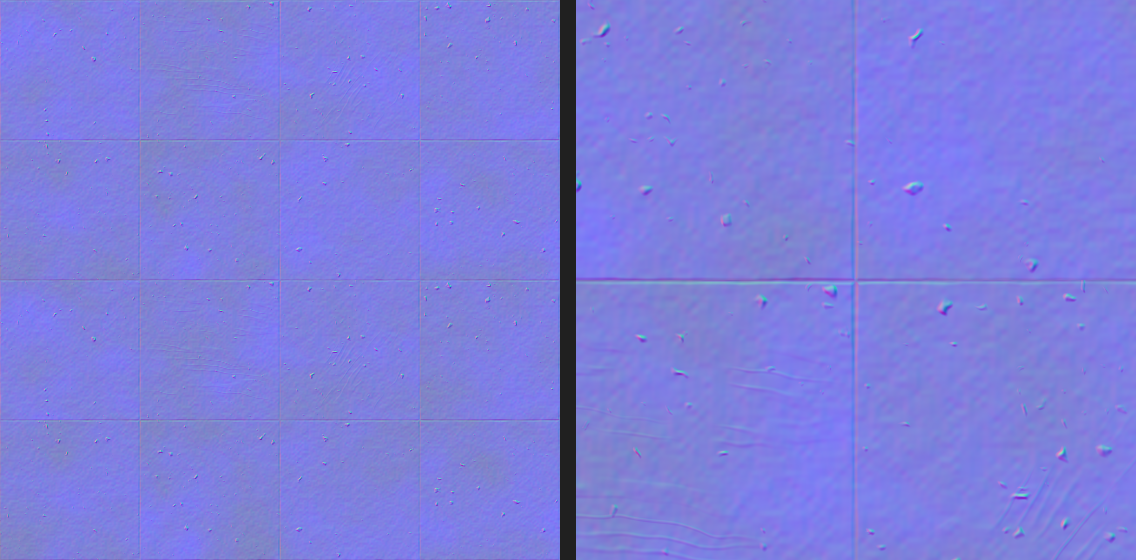
Left, the full canvas; right, a detail of the centre.
A Shadertoy shader for this texture map:

```glsl
// Normal map of a worn stone floor, four tiles across and four down.
// A height field (grain, chips, scratches, joints) is differenced into slopes;
// layered noise clouds the blue channel. Surface detail recurs every two rows.

const float TILES = 4.0;
const float DETAIL_PERIOD = 0.5;
const float SLOPE_STEP = 0.0015;

float hash(vec2 p) {
    return fract(sin(dot(p, vec2(127.1, 311.7))) * 43758.5453);
}

float noise(vec2 p) {
    vec2 cell = floor(p), f = fract(p);
    f = f * f * (3.0 - 2.0 * f);
    float low = mix(hash(cell), hash(cell + vec2(1, 0)), f.x);
    float high = mix(hash(cell + vec2(0, 1)), hash(cell + vec2(1, 1)), f.x);
    return mix(low, high, f.y);
}

float fbm(vec2 p, int octaves) {
    float sum = 0.0, weight = 0.5, total = 0.0;
    for (int i = 0; i < octaves; i++) {
        sum += weight * noise(p);
        total += weight;
        weight *= 0.55;
        p = mat2(0.8, 0.6, -0.6, 0.8) * p * 2.03 + 17.3;
    }
    return sum / total;
}

vec2 rotate(vec2 p, float angle) {
    float c = cos(angle), s = sin(angle);
    return vec2(c * p.x + s * p.y, c * p.y - s * p.x);
}

// Sparse irregular chips, at most one in each grid cell
float chips(vec2 p, float cells, float share) {
    vec2 warp = vec2(noise(p * 230.0), noise(p * 230.0 + 41.0)) - 0.5;
    vec2 g = p * cells + warp * cells * 0.005;
    vec2 cell = floor(g);
    vec2 center = 0.3 + 0.4 * vec2(hash(cell + 3.1), hash(cell + 7.7));
    vec2 d = rotate(fract(g) - center, 6.28 * hash(cell + 1.9));
    float radius = mix(0.1, 0.24, hash(cell + 5.3));
    float clump = smoothstep(0.35, 0.75, noise(cell / cells * 13.0));
    float present = step(hash(cell + 11.0), share * (0.25 + 1.6 * clump));
    float shape = 1.0 - smoothstep(0.0, radius, length(d * vec2(0.85, 1.35)));
    return present * shape * radius / cells;
}

// Thin wavy ridges running along one direction
float scratches(vec2 p, float angle) {
    vec2 along = rotate(p, angle);
    along.y += 0.014 * fbm(along * 22.0, 3);
    float n = noise(along * vec2(9.0, 110.0));
    float ridge = smoothstep(0.75, 1.0, 1.0 - abs(2.0 * n - 1.0));
    return ridge * smoothstep(0.3, 0.7, noise(p * 27.0 + 8.0));
}

// Only the two middle columns of the upper detail row are scratched
float scratchMask(vec2 p) {
    vec2 tile = floor(p * TILES), f = fract(p * TILES);
    float chosen = step(0.5, tile.y) * step(abs(tile.x - 1.5), 0.6);
    vec2 window = smoothstep(0.0, 0.2, f) * smoothstep(0.0, 0.2, 1.0 - f);
    float lower = mix(1.0, 1.0 - smoothstep(0.4, 0.8, f.y), step(1.5, tile.x));
    return chosen * window.x * window.y * lower;
}

vec2 jointDistance(vec2 p) {
    return abs(fract(p * TILES + 0.5) - 0.5) / TILES;
}

float joints(vec2 p, float halfWidth) {
    vec2 d = jointDistance(p) + 0.0008 * (noise(p * 90.0) - 0.5);
    vec2 groove = 1.0 - smoothstep(vec2(0.0), vec2(halfWidth), d);
    return max(groove.x, groove.y);
}

float height(vec2 p) {
    float h = 0.0004 * noise(p * 45.0);
    h += 0.00035 * noise(p * 125.0) + 0.00026 * noise(p * 250.0 + 9.0);
    h += 0.3 * chips(p, 44.0, 0.13) + 0.22 * chips(p + 0.37, 85.0, 0.08);
    float angle = mix(-0.12, 0.95, step(0.5, p.x));
    h += 0.0002 * scratches(p, angle) * scratchMask(p);
    float wear = 0.3 + 0.9 * noise(p * 28.0 + 4.0);
    return h - 0.00055 * wear * joints(p, 0.0021);
}

// Cloudy stone tone: a shift for each tile plus a broad unrepeated drift
float stoneTone(vec2 p, vec2 detail) {
    vec2 tile = floor(detail * TILES);
    vec2 shift = 30.0 * vec2(hash(tile), hash(tile + 19.0));
    float cloud = fbm(detail * 10.0 + shift, 7) - 0.5;
    float drift = fbm(p * 5.0 + 2.7, 4) - 0.5;
    float rowTone = 0.02 * (tile.y - 0.5);
    return 0.878 + 0.31 * cloud + 0.16 * drift + rowTone;
}

void mainImage(out vec4 fragColor, in vec2 fragCoord) {
    vec2 uv = fragCoord / iResolution.xy;
    vec2 detail = vec2(uv.x, mod(uv.y, DETAIL_PERIOD));

    // Surface slopes
    float h = height(detail);
    vec2 slope = vec2(height(detail + vec2(SLOPE_STEP, 0)) - h,
                      height(detail + vec2(0, SLOPE_STEP)) - h) / SLOPE_STEP;
    slope = clamp(slope, -0.7, 0.7);

    // Directional channels and clouded blue
    float blue = clamp(stoneTone(uv, detail), 0.78, 0.97);
    float green = 0.5 - 0.18 * (blue - 0.877);
    vec3 color = vec3(0.497, green, blue);
    color.rg += 0.5 * vec2(slope.x, -slope.y);
    color.b -= 0.25 * dot(slope, slope) + 0.08 * joints(detail, 0.0018);
    fragColor = vec4(clamp(color, 0.0, 1.0), 1.0);
}
```
